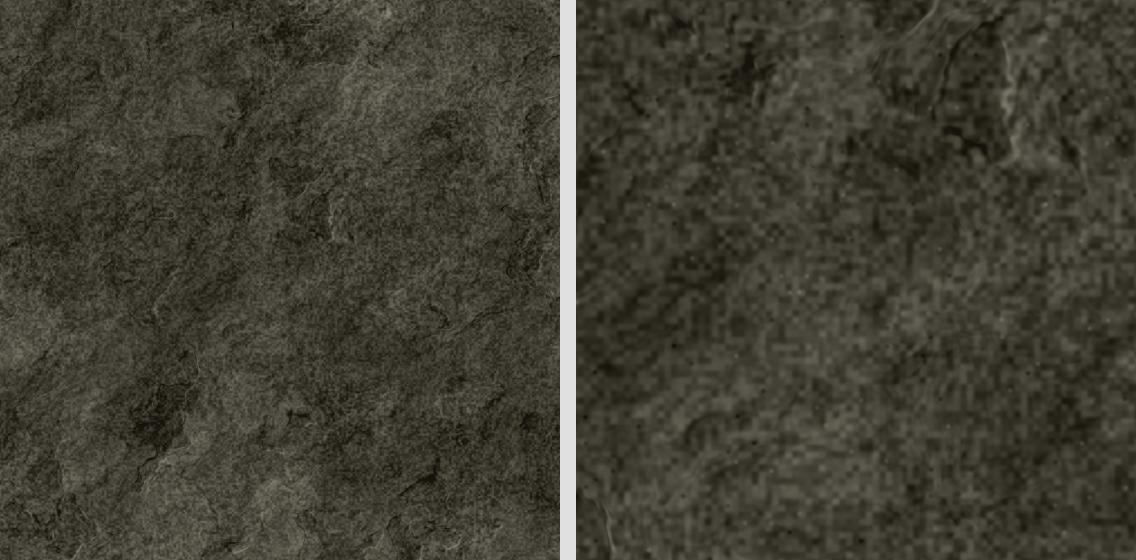
Left, the full canvas; right, a detail of the centre.
Write a three.js fragment shader that draws this texture.

```glsl
// Dark weathered stone: warped noise patches with pale lobes, sunken pits and
// broken cracks, side-lit by a small relief and covered in crisp grain.
// All lengths are fractions of the canvas, origin at the lower left.
varying vec2 vUv;

const vec3 STONE_COLOR = vec3(0.270, 0.258, 0.217);
const vec3 TONE_TINT = vec3(1.0, 1.0, 0.96);
const vec3 DARKEST = vec3(0.08, 0.075, 0.05);
const vec3 LIGHTEST = vec3(0.52, 0.51, 0.46);

const float PATCH_SCALE = 6.0;
const float PATCH_CONTRAST = 0.22;
const float WARP_SCALE = 8.0;
const float WARP_AMOUNT = 0.11;
const float LOBE_SCALE = 9.0;
const float LOBE_LIGHT = 0.036;
const float LOBE_RISE = 0.10;
const float PIT_SCALE = 10.0;
const float PIT_DEPTH = 0.042;
const float PIT_DROP = 0.14;
const float CRACK_SCALE = 4.5;
const float CRACK_WIDTH = 0.014;
const float CRACK_DEPTH = 0.055;
const float RELIEF_SCALE = 17.0;
const float RELIEF_CONTRAST = 0.75;
const vec2 LIGHT_STEP = vec2(-0.0035, 0.0025);
const float GRAIN_SCALE = 250.0;
const float GRAIN_CONTRAST = 0.145;
const float MOTTLE_SCALE = 115.0;
const float MOTTLE_CONTRAST = 0.060;
const float FLECK_SCALE = 190.0;
const float FLECK_SHARE = 0.030;
const float FLECK_CONTRAST = 0.080;

float hash(vec2 p) {
  vec3 q = fract(vec3(p.xyx) * 0.1031);
  q += dot(q, q.yzx + 33.33);
  return fract((q.x + q.y) * q.z);
}

float noise(vec2 p) {
  vec2 cell = floor(p);
  vec2 f = fract(p);
  f = f * f * f * (f * (f * 6.0 - 15.0) + 10.0);
  float low = mix(hash(cell), hash(cell + vec2(1.0, 0.0)), f.x);
  float high = mix(hash(cell + vec2(0.0, 1.0)), hash(cell + vec2(1.0)), f.x);
  return mix(low, high, f.y);
}

// Five octaves, each turned to hide the lattice; centred on 0.5
float fbm(vec2 p) {
  mat2 turn = mat2(0.8, 0.6, -0.6, 0.8);
  float sum = 0.0;
  float weight = 0.516;
  for (int i = 0; i < 5; i++) {
    p = turn * p * 2.03 + 17.3;
    sum += weight * noise(p * 0.49);
    weight *= 0.5;
  }
  return sum;
}

float lobes(vec2 p) {
  return smoothstep(0.56, 0.62, fbm(p * LOBE_SCALE + 97.0));
}

float pits(vec2 p) {
  return smoothstep(0.65, 0.69, fbm(p * PIT_SCALE + 61.0));
}

float height(vec2 p) {
  float swell = LOBE_RISE * lobes(p) - PIT_DROP * pits(p);
  return fbm(p * RELIEF_SCALE + 23.0) + swell;
}

// Thin contour lines, kept only where a second noise is strong
float cracks(vec2 p) {
  float contour = abs(fbm(p * CRACK_SCALE + 83.0) - 0.5);
  float presence = smoothstep(0.50, 0.66, fbm(p * 7.0 + 47.0));
  return presence * (1.0 - smoothstep(0.0, CRACK_WIDTH, contour));
}

// Sparse soft specks, some pale and some dark
float flecks(vec2 p) {
  vec2 q = p * FLECK_SCALE;
  vec2 cell = floor(q);
  vec2 center = 0.4 + 0.2 * vec2(hash(cell + 5.0), hash(cell + 71.0));
  float speck = 1.0 - smoothstep(0.10, 0.40, length(fract(q) - center));
  float present = step(1.0 - FLECK_SHARE, hash(cell + 131.0));
  float side = hash(cell + 211.0) < 0.5 ? -1.0 : 1.0;
  return speck * present * side;
}

void main() {
  vec2 p = vUv;
  vec2 bend = vec2(fbm(p * WARP_SCALE + 3.0), fbm(p * WARP_SCALE + 39.0)) - 0.5;
  vec2 warped = p + WARP_AMOUNT * bend;

  // Broad patches, lobes, pits and cracks
  float tone = PATCH_CONTRAST * (fbm(warped * PATCH_SCALE + 11.0) - 0.5);
  tone += LOBE_LIGHT * (lobes(warped) - 0.3);
  tone -= PIT_DEPTH * pits(warped);
  tone -= CRACK_DEPTH * cracks(warped);

  // Relief lit from the upper left
  tone += RELIEF_CONTRAST * (height(warped) - height(warped + LIGHT_STEP));

  // Fine grain, stronger in rough places
  float rough = 0.6 + 0.8 * fbm(p * 9.0 + 151.0);
  float grain = GRAIN_CONTRAST * (noise(p * GRAIN_SCALE) - 0.5);
  grain += MOTTLE_CONTRAST * (noise(p * MOTTLE_SCALE + 29.0) - 0.5);
  tone += rough * grain + FLECK_CONTRAST * flecks(p);

  vec3 color = clamp(STONE_COLOR + tone * TONE_TINT, DARKEST, LIGHTEST);
  gl_FragColor = vec4(color, 1.0);
}
```
